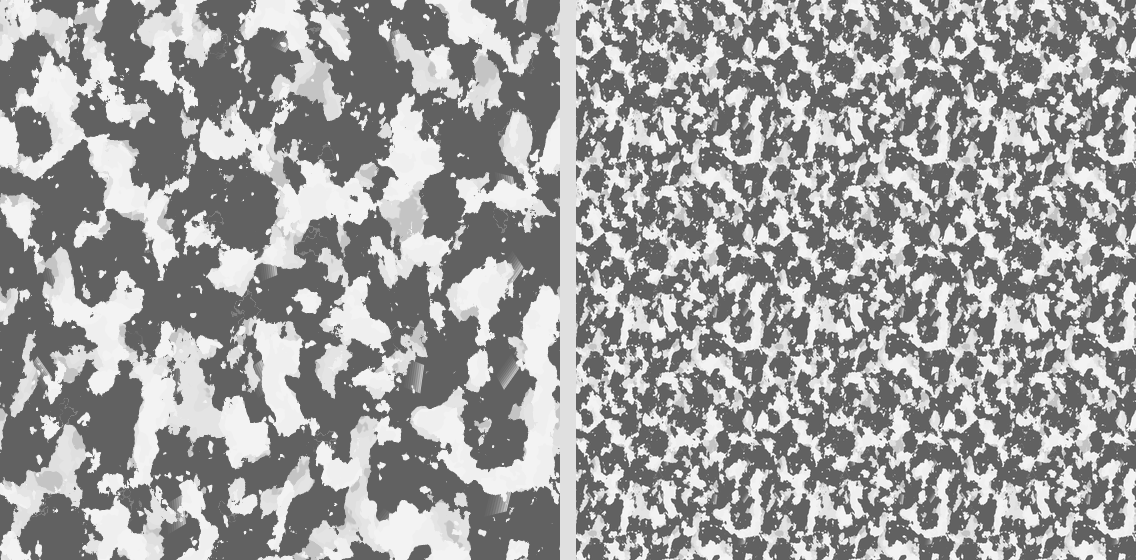
Left: one tile. Right: repeated 3 by 3.
Give the GLSL for this texture, as a Shadertoy shader.

```glsl
// Ragged white and pale grey flakes scattered over a flat dark grey ground.
// Two wrapped fractal noise fields are cut at a level to make the flakes; a few
// hatched streaks and faint wobbly outlines, one per grid cell, fill the gaps.

const float GROUND = 0.38;
const float WHITE = 0.953;
const float PALE = 0.875;
const float DIM_PALE = 0.77;
const float OUTLINE = 0.51;

const vec2 FLAKE_CELLS = vec2(13.0, 10.0);  // fewer rows: flakes stand upright
const vec2 SPECK_CELLS = vec2(36.0, 30.0);
const vec2 PLATE_CELLS = vec2(17.0, 14.0);
const vec2 WARP_CELLS = vec2(5.0);
const float WARP_AMOUNT = 0.035;
const float ROUGHNESS = 0.5;                // gain per octave
const float WHITE_LEVEL = 0.17;
const float PALE_LEVEL = 0.163;
const float SPECK_LEVEL = 0.5;
const float CLING = 0.35;                   // how much pale flakes follow white ones
const float EDGE_SOFTNESS = 0.75;

const float STREAK_GRID = 5.0;
const vec2 STREAK_HALF = vec2(0.10, 0.15);  // in grid cells
const float STREAK_SHARE = 0.6;
const float HATCH_LINES = 8.0;
const float OUTLINE_GRID = 6.0;
const float OUTLINE_SHARE = 0.6;
const float OUTLINE_WIDTH = 0.0005;

// Whole cell index wrapped into 0..count-1; the half keeps rounding harmless
vec2 wrapCell(vec2 cell, vec2 count) {
    return floor(mod(cell + 0.5, count));
}

// Integer hash of a cell and a salt, three values in 0..1
vec3 hash3(vec2 cell, float salt) {
    uvec3 v = uvec3(vec3(cell, salt) + 0.25) * 1664525u + 1013904223u;
    v.x += v.y * v.z; v.y += v.z * v.x; v.z += v.x * v.y;
    v ^= v >> 16u;
    v.x += v.y * v.z; v.y += v.z * v.x; v.z += v.x * v.y;
    return vec3(v >> 16u) / 65535.0;
}

float cornerSlope(vec2 cell, vec2 cells, float salt, vec2 offset) {
    vec2 slope = hash3(wrapCell(cell, cells), salt).xy - 0.5;
    return dot(slope / max(length(slope), 0.001), offset);
}

// Gradient noise that wraps after a whole number of cells
float noise(vec2 p, vec2 cells, float salt) {
    vec2 i = floor(p), f = p - i;
    vec2 s = f * f * f * (f * (f * 6.0 - 15.0) + 10.0);
    vec2 e = vec2(1.0, 0.0);
    float low = mix(cornerSlope(i, cells, salt, f),
                    cornerSlope(i + e.xy, cells, salt, f - e.xy), s.x);
    float high = mix(cornerSlope(i + e.yx, cells, salt, f - e.yx),
                     cornerSlope(i + e.xx, cells, salt, f - e.xx), s.x);
    return mix(low, high, s.y);
}

float fbm(vec2 uv, vec2 cells, int octaves, float salt) {
    float sum = 0.0, gain = 1.0;
    for (int k = 0; k < octaves; k++) {
        float shift = 0.37 * float(k);
        sum += gain * noise(uv * cells + shift, cells, salt + float(k));
        cells *= 2.0;
        gain *= ROUGHNESS;
    }
    return sum;
}

// Antialiased cut of a field at a level
float cut(float field, float level) {
    float width = max(EDGE_SOFTNESS * fwidth(field), 0.00001);
    return clamp((field - level) / width + 0.5, 0.0, 1.0);
}

// Slanted strip shaded across its width in fine hatched steps: x tone, y cover
vec2 streak(vec2 uv, float pixel) {
    vec2 p = uv * STREAK_GRID, cell = wrapCell(floor(p), vec2(STREAK_GRID));
    vec3 place = hash3(cell, 70.0), style = hash3(cell, 71.0);
    vec2 q = fract(p) - 0.5 - (place.xy - 0.5) * 0.4;
    vec2 along = normalize(vec2(mix(-0.8, 0.8, place.z), 1.0));
    vec2 local = vec2(dot(q, vec2(along.y, -along.x)), dot(q, along));
    local.y += (style.z - 0.5) * 1.2 * local.x;
    vec2 size = STREAK_HALF * mix(vec2(0.5, 0.7), vec2(1.0), style.y);
    vec2 inside = clamp((size - abs(local)) / (pixel * STREAK_GRID) + 0.5, 0.0, 1.0);
    float across = clamp(local.x / size.x * 0.5 + 0.5, 0.0, 1.0);
    float hatch = abs(fract(across * HATCH_LINES) - 0.5) * 2.0;
    float tone = mix(GROUND + 0.02, 0.8, across * across) + 0.14 * across * (hatch - 0.5);
    return vec2(tone, inside.x * inside.y * step(style.x, STREAK_SHARE));
}

// Thin loop with a crinkled radius
float outline(vec2 uv, float pixel) {
    vec2 p = uv * OUTLINE_GRID, cell = wrapCell(floor(p), vec2(OUTLINE_GRID));
    vec3 place = hash3(cell, 80.0), style = hash3(cell, 81.0);
    vec2 q = fract(p) - 0.5 - (place.xy - 0.5) * 0.4;
    float crinkle = 0.13 * fbm(uv, vec2(44.0), 3, 82.0);
    float away = abs(length(q) + crinkle - mix(0.07, 0.14, place.z)) / OUTLINE_GRID;
    float line = 1.0 - smoothstep(OUTLINE_WIDTH, OUTLINE_WIDTH + pixel, away);
    float faded = smoothstep(-0.45, 0.0, noise(uv * 24.0, vec2(24.0), 90.0));
    return line * faded * step(style.x, OUTLINE_SHARE);
}

void mainImage(out vec4 fragColor, in vec2 fragCoord) {
    vec2 uv = fragCoord / iResolution.xy;
    float pixel = 1.0 / iResolution.y;
    vec2 bend = vec2(noise(uv * WARP_CELLS, WARP_CELLS, 1.0),
                     noise(uv * WARP_CELLS, WARP_CELLS, 2.0));
    vec2 warped = uv + WARP_AMOUNT * bend;

    // Flake fields
    float whiteField = fbm(warped, FLAKE_CELLS, 6, 10.0);
    float paleField = fbm(warped, FLAKE_CELLS, 6, 20.0) + CLING * whiteField;
    float speckField = fbm(uv, SPECK_CELLS, 3, 30.0);
    float plateField = fbm(warped, PLATE_CELLS, 4, 40.0);

    // Faint overlapping plates inside the flakes
    float plate = cut(plateField, 0.05);
    float whiteTone = WHITE - 0.015 * plate;
    float paleTone = mix(PALE + 0.02 * plate, DIM_PALE, smoothstep(-0.22, -0.3, plateField));

    // Ground first, then marks, then flakes
    float tone = mix(GROUND, OUTLINE, outline(uv, pixel));
    vec2 strip = streak(uv, pixel);
    tone = mix(tone, strip.x, strip.y);
    tone = mix(tone, paleTone, cut(paleField, PALE_LEVEL));
    tone = mix(tone, whiteTone, max(cut(whiteField, WHITE_LEVEL), cut(speckField, SPECK_LEVEL)));
    fragColor = vec4(vec3(tone), 1.0);
}
```
